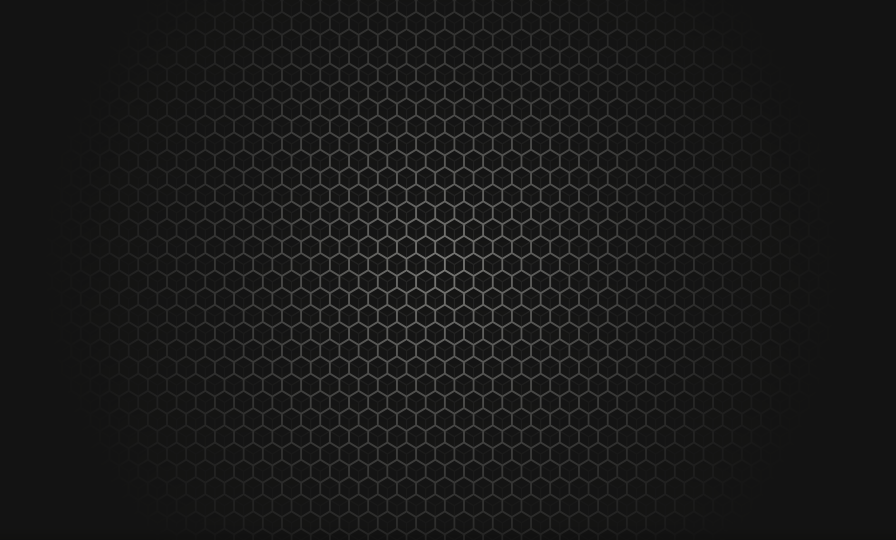
Write a Shadertoy shader that draws this pattern.

```glsl
// Dark honeycomb wall: thin pointy-top hexagon outlines lit from the middle,
// each cell holding a faint Y that makes it read as a cube.
// A folded hexagon lattice gives the distances; a radial falloff gives the light.

const float ASPECT = 1.667;                      // design width over height
const vec2 CELL_PITCH = vec2(0.03565, 0.03190);  // column and row spacing
const vec2 CELL_ORIGIN = vec2(-0.0059, -0.0217); // centre of one cell
const float LINE_WIDTH = 0.0034;
const float RIB_WIDTH = 0.0026;
const vec2 LIGHT_CENTRE = vec2(-0.012, 0.012);
const float LIGHT_RADIUS = 0.74;
const float LIGHT_POWER = 1.3;
const vec3 BASE = vec3(0.076, 0.076, 0.075);
const vec3 LINE_LIGHT = vec3(0.395, 0.395, 0.385);
const float RIB_STRENGTH = 0.19;
const float FACE_STRENGTH = 0.045;
const float ROW_STEP = 0.8660254;                // row spacing of a unit lattice

// Offset from the nearest centre of a unit-width hexagon lattice
vec2 hexLocal(vec2 p) {
    vec2 period = vec2(1.0, 2.0 * ROW_STEP);
    vec2 a = mod(p + 0.5 * period, period) - 0.5 * period;
    vec2 b = mod(p, period) - 0.5 * period;
    return dot(a, a) < dot(b, b) ? a : b;
}

// Distance inward from the hexagon outline
float hexEdge(vec2 p) {
    p = abs(p);
    return 0.5 - max(p.x, dot(p, vec2(0.5, ROW_STEP)));
}

// Distance to the ray from the origin along a unit direction
float rayDistance(vec2 p, vec2 direction) {
    return length(p - direction * max(dot(p, direction), 0.0));
}

// Antialiased stroke coverage
float stroke(float distanceToLine, float width, float pixel) {
    float halfWidth = 0.5 * width;
    return 1.0 - smoothstep(halfWidth - 0.6 * pixel, halfWidth + 0.6 * pixel, distanceToLine);
}

void mainImage(out vec4 fragColor, in vec2 fragCoord) {
    vec2 p = (fragCoord / iResolution.xy - 0.5) * vec2(ASPECT, 1.0);
    float pixel = 1.0 / (iResolution.y * CELL_PITCH.x);

    // Lattice coordinates, with rows stretched to their own spacing
    vec2 lattice = (p - CELL_ORIGIN) / CELL_PITCH * vec2(1.0, ROW_STEP);
    vec2 local = hexLocal(lattice);

    // Outline and the three inner ribs of the cube
    float outline = stroke(hexEdge(local), LINE_WIDTH / CELL_PITCH.x, pixel);
    vec2 folded = vec2(abs(local.x), local.y);
    float ribDistance = min(rayDistance(folded, vec2(ROW_STEP, 0.5)),
                            rayDistance(local, vec2(0.0, -1.0)));
    float rib = stroke(ribDistance, RIB_WIDTH / CELL_PITCH.x, pixel);

    // Lower faces catch slightly more light toward the bottom
    float face = 0.45 - 0.5 * local.y;

    // Light fades out before the side borders
    float reach = max(1.0 - length(p - LIGHT_CENTRE) / LIGHT_RADIUS, 0.0);
    float light = pow(reach, LIGHT_POWER);

    float inner = max(rib * RIB_STRENGTH, face * FACE_STRENGTH);
    vec3 color = BASE + LINE_LIGHT * light * mix(inner, 1.0, outline);

    // Soft dark strip along the bottom border
    color *= mix(0.85, 1.0, smoothstep(-0.5, -0.47, p.y));
    fragColor = vec4(color, 1.0);
}
```
